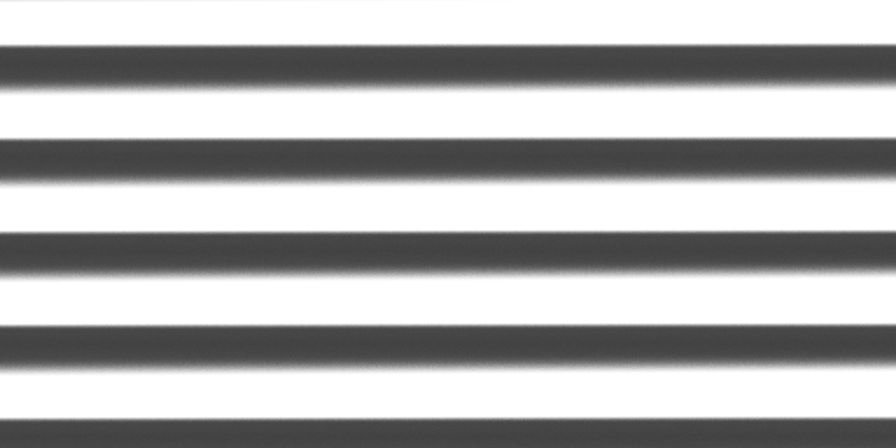
Write a Shadertoy shader that draws this pattern.

```glsl
// Soft charcoal bars on white, repeated down the canvas.
// Each bar has a crisp upper edge and a long lower fade that tilts
// slightly across the width, with fine grain in the shaded parts.

const float BAND_COUNT  = 4.8;     // repeats down the canvas
const float BAND_OFFSET = 0.4625;  // first upper edge, in periods from the top
const float TOP_START   = -0.006;  // all edges below are in periods
const float TOP_END     = 0.088;
const float FADE_START  = 0.25;
const float FADE_END    = 0.556;
const float TOP_TILT    = 0.012;   // rise of the upper edge across the width
const float FADE_TILT   = 0.048;   // rise of the lower edge across the width
const float CORE_DEPTH  = 0.018;   // extra darkness along the bar's core
const float CORE_POS    = 0.22;
const float CORE_WIDTH  = 0.08;
const float GRAIN       = 0.035;
const vec2  GRAIN_GRID  = vec2(512.0, 256.0);
const vec3  PAPER       = vec3(1.0);
const vec3  CHARCOAL    = vec3(0.28);

float hash(vec2 p) {
    vec3 q = fract(p.xyx * 0.1031);
    q += dot(q, q.yzx + 33.33);
    return fract((q.x + q.y) * q.z);
}

// Paper coverage through one period: 0 inside the bar, 1 outside.
float paperAmount(float s, float across) {
    float top = 1.0 - smoothstep(TOP_START, TOP_END, s + TOP_TILT * across);
    float fade = smoothstep(FADE_START, FADE_END, s + FADE_TILT * across);
    return max(pow(top, 2.5), pow(fade, 3.0));
}

void mainImage(out vec4 fragColor, in vec2 fragCoord) {
    vec2 uv = fragCoord / iResolution.xy;
    float across = uv.x - 0.5;

    // Position down the period, folded inside the white gap
    float s = fract((1.0 - uv.y) * BAND_COUNT - BAND_OFFSET + 0.2) - 0.2;
    float paper = paperAmount(s, across);

    // Dark core line
    float c = (s + TOP_TILT * across - CORE_POS) / CORE_WIDTH;
    float core = CORE_DEPTH * exp(-c * c);

    // Grain is strongest in the half-tones and absent on bare paper
    float noise = hash(floor(uv * GRAIN_GRID)) - 0.5;
    float grain = GRAIN * noise * (1.0 - paper) * (0.35 + 4.0 * paper);

    vec3 color = mix(CHARCOAL, PAPER, paper) - core + grain;
    fragColor = vec4(clamp(color, 0.0, 1.0), 1.0);
}
```
